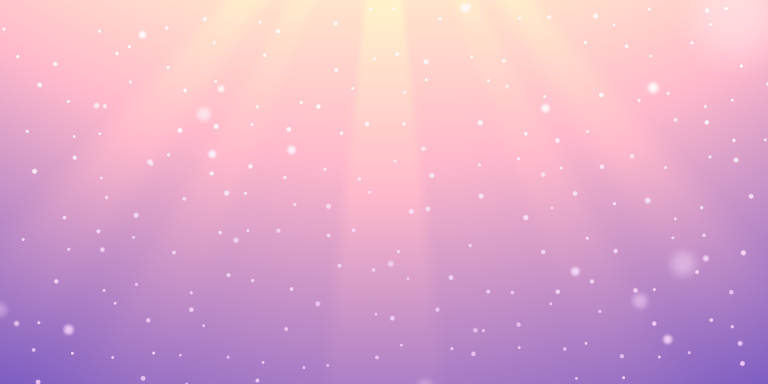
This background is drawn by a WebGL 2 fragment shader. Its source:

```glsl
#version 300 es
precision highp float;
// Dreamy sky: a cream-to-pink-to-violet gradient bowed around the top centre,
// lifted along soft beams fanning down from a source above the canvas, with
// layers of hashed sparkles and a few large blurred glows.

uniform vec2 u_resolution;
out vec4 fragColor;

float hash(vec2 p) {
    return fract(sin(dot(p, vec2(127.1, 311.7))) * 43758.5453);
}

// Gradient from the warm top (negative depth) to the violet bottom corners.
vec3 sky(float depth) {
    vec3 cream = vec3(1.0, 0.96, 0.80);
    vec3 pink = vec3(1.0, 0.73, 0.80);
    vec3 violet = vec3(0.47, 0.35, 0.76);
    vec3 color = mix(cream, pink, clamp((depth + 0.15) / 0.57, 0.0, 1.0));
    return mix(color, violet, clamp((depth - 0.42) / 0.90, 0.0, 1.0));
}

// One beam in the fan; slope is the horizontal run per unit of descent.
float beam(float slope, float center, float halfWidth, float softness) {
    float outside = abs(slope - center) - halfWidth;
    return 1.0 - smoothstep(-softness, softness, outside);
}

float beams(vec2 p) {
    float slope = p.x / (p.y + 0.45);
    float light = beam(slope, 0.0, 0.105, 0.025);
    light += 0.75 * beam(slope, -0.80, 0.11, 0.07);
    light += 0.45 * beam(slope, -0.47, 0.07, 0.04);
    light += 0.45 * beam(slope, 0.46, 0.07, 0.04);
    light += 0.75 * beam(slope, 0.76, 0.10, 0.07);
    return light * (1.0 - 0.75 * p.y);
}

float glow(vec2 p, vec2 center, float radius) {
    return 1.0 - smoothstep(0.15 * radius, radius, length(p - center));
}

// Sparkles: at most one soft disc per grid cell, kept inside its cell.
float sparkles(vec2 p, float cell, float density, vec2 radii, float blur, float seed) {
    vec2 id = floor(p / cell) + seed;
    vec2 offset = mix(vec2(0.12), vec2(0.88), vec2(hash(id), hash(id + 17.3)));
    float radius = mix(radii.x, radii.y, pow(hash(id + 41.9), 2.0));
    float d = length((fract(p / cell) - offset) * cell);
    float edge = max(radius * blur, 0.7 / u_resolution.y);
    float disc = 1.0 - smoothstep(radius - edge, radius + 0.4 * edge, d);
    return disc * step(hash(id + 73.1), density) * mix(0.8, 1.0, hash(id + 97.7));
}

void main() {
    // Height units, x from the centre, y downward from the top.
    vec2 p = vec2(gl_FragCoord.x - 0.5 * u_resolution.x,
                  u_resolution.y - gl_FragCoord.y) / u_resolution.y;

    // Beams pull the gradient back toward its warm end.
    float depth = p.y + 0.30 * p.x * p.x;
    vec3 color = sky(depth - 0.14 * beams(p));

    // Large blurred glows.
    vec3 sparkle = mix(vec3(1.0, 0.98, 0.98), vec3(0.94, 0.79, 0.96), smoothstep(0.15, 0.95, p.y));
    float halo = 0.36 * glow(p, vec2(0.92, 0.04), 0.18);
    halo += 0.48 * glow(p, vec2(0.779, 0.688), 0.052);
    halo += 0.55 * glow(p, vec2(0.667, 0.784), 0.031);
    halo += 0.65 * glow(p, vec2(-0.469, 0.297), 0.028);
    halo += 0.40 * glow(p, vec2(-1.0, 0.807), 0.030);
    halo += 0.40 * glow(p, vec2(0.107, 1.01), 0.036);
    color = mix(color, sparkle, halo);

    // Fine dust, then larger and softer motes.
    float dust = sparkles(p, 0.097, 0.92, vec2(0.0043, 0.0078), 0.45, 3.0);
    float motes = sparkles(p + 0.07, 0.21, 0.65, vec2(0.007, 0.017), 0.75, 29.0);
    color = mix(color, sparkle, max(dust, motes));

    fragColor = vec4(color, 1.0);
}
```
